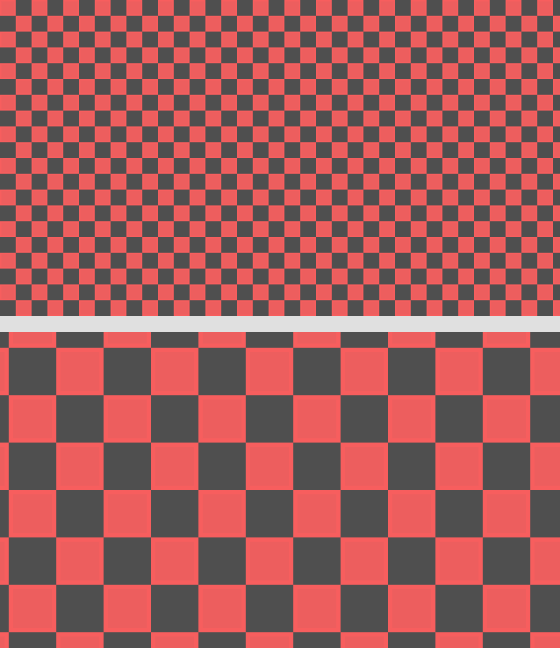
Top, the full canvas; bottom, a detail of the centre.
A Shadertoy shader for this pattern:

```glsl
// Two-colour checkerboard, twenty square cells tall, anchored at the lower left.
// Signed triangle waves measure the distance to the cell borders; their clamped
// product gives box-filtered squares, and the red cells get a faint bright rim.

const float ROWS = 20.0;
const float RIM_WIDTH = 0.09;
const vec3 CHARCOAL = vec3(0.31);
const vec3 CORAL = vec3(0.93, 0.37, 0.37);
const vec3 CORAL_RIM = vec3(0.97, 0.37, 0.37);

// Distance to the nearest cell border: positive in even cells, negative in odd.
vec2 borderDistance(vec2 cell) {
    return 0.5 - abs(mod(cell + 0.5, 2.0) - 1.0);
}

// Share of red in a pixel of the given size, in cells.
float checkerCoverage(vec2 signedDistance, float pixel) {
    vec2 wave = clamp(2.0 * signedDistance / pixel, -1.0, 1.0);
    return 0.5 - 0.5 * wave.x * wave.y;
}

// Bright line just inside the cell border.
float rimMask(vec2 signedDistance, float width, float pixel) {
    vec2 d = abs(signedDistance);
    return 1.0 - smoothstep(width - 0.5 * pixel, width + 0.5 * pixel, min(d.x, d.y));
}

void mainImage(out vec4 fragColor, in vec2 fragCoord) {
    float pixel = ROWS / iResolution.y;
    vec2 border = borderDistance(fragCoord * pixel);

    vec3 red = mix(CORAL, CORAL_RIM, rimMask(border, RIM_WIDTH, pixel));
    vec3 color = mix(CHARCOAL, red, checkerCoverage(border, pixel));
    fragColor = vec4(color, 1.0);
}
```
